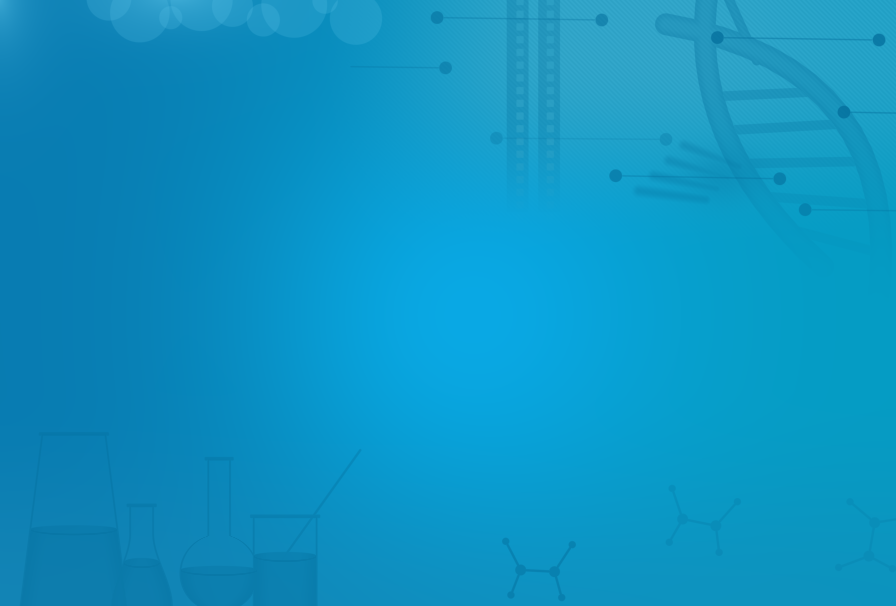
Write a WebGL 2 fragment shader that draws this background.

```glsl
#version 300 es
precision highp float;
uniform vec2 u_resolution;
out vec4 outColor;

#define ASPECT 1.48
#define LEFT_BLUE vec3(0.03, 0.485, 0.695)
#define RIGHT_TEAL vec3(0.02, 0.61, 0.765)
#define CENTER_CYAN vec3(0.035, 0.66, 0.895)
#define HAZE vec3(0.19, 0.645, 0.785)
#define FLOOR_BLUE vec3(0.09, 0.53, 0.715)
#define INK vec3(0.01, 0.43, 0.61)
#define GLOW vec3(0.38, 0.78, 0.92)
#define HATCH_FREQ 800.0

float pixel;

// Coverage of a shape from its signed distance
float fill(float d) { return 1.0 - smoothstep(-pixel, pixel, d); }

float segment(vec2 p, vec2 a, vec2 b) {
  vec2 ab = b - a;
  return length(p - a - ab * clamp(dot(p - a, ab) / dot(ab, ab), 0.0, 1.0));
}

float box(vec2 p, vec2 halfSize) {
  vec2 q = abs(p) - halfSize;
  return length(max(q, 0.0)) + min(max(q.x, q.y), 0.0);
}

vec2 bezier(vec2 a, vec2 b, vec2 c, float t) { return mix(mix(a, b, t), mix(b, c, t), t); }
vec2 strandA(float t) { return bezier(vec2(1.17, 1.02), vec2(1.13, 0.77), vec2(1.36, 0.56), t); }
vec2 strandB(float t) { return bezier(vec2(1.1, 0.96), vec2(1.5, 0.89), vec2(1.45, 0.5), t); }

// Twisted ladder: two curved rails and their rungs
float helix(vec2 p) {
  float rails = segment(p, vec2(1.2, 1.01), vec2(1.25, 0.9)) + 0.01, rungs = 1.0;
  for (int i = 0; i < 16; i++) {
    float t = float(i) / 16.0, next = t + 1.0 / 16.0;
    rails = min(rails, segment(p, strandA(t), strandA(next)));
    rails = min(rails, segment(p, strandB(t), strandB(next)));
  }
  for (int i = 0; i < 5; i++) {
    float t = 0.37 + 0.12 * float(i);
    rungs = min(rungs, segment(p, strandA(t), strandB(t + 0.04)));
  }
  float body = max(fill(rails - 0.018), 0.75 * fill(rungs - 0.008));
  return body * (0.65 + 0.35 * smoothstep(0.004, 0.018, rails));
}

// Thin line with a round node at a and an optional one at b
float link(vec2 p, vec2 a, vec2 b, float endNode) {
  float nodes = max(fill(length(p - a) - 0.0105), endNode * fill(length(p - b) - 0.0105));
  return max(nodes, 0.6 * fill(segment(p, a, b) - 0.0012));
}

// Glass vessel with a half-width profile, a rim and liquid
float vessel(vec2 p, float cx, float top, float w, float level) {
  float x = p.x - cx, side = abs(x) - w;
  float inside = fill(max(side, p.y - top));
  float wall = fill(abs(side) - 0.0015) * fill(p.y - top);
  float rim = fill(box(vec2(x, p.y - top), vec2(w + 0.004, 0.001)) - 0.002);
  float bulge = 0.009 * sqrt(max(1.0 - x * x / (w * w), 0.0));
  float liquid = inside * fill(p.y - level - 0.7 * bulge);
  float line = inside * fill(abs(p.y - level + bulge) - 0.002);
  liquid *= 0.45 + 0.25 * smoothstep(-0.03, 0.0, side);
  return max(max(0.6 * wall, 0.55 * rim), max(liquid, 0.85 * line)) + 0.06 * inside;
}

// Central bond with mirrored arms and atoms
float molecule(vec2 p, vec2 center, float angle) {
  float c = cos(angle), s = sin(angle);
  vec2 q = mat2(c, -s, s, c) * (p - center);
  q.x = abs(q.x);
  vec2 joint = vec2(0.028, 0), up = vec2(0.055, 0.046), down = vec2(0.042, -0.042);
  float bonds = min(segment(q, vec2(0), joint), min(segment(q, joint, up), segment(q, joint, down)));
  float atoms = min(length(q - joint) - 0.009, min(length(q - up), length(q - down)) - 0.006);
  return max(fill(bonds - 0.002), fill(atoms));
}

void main() {
  vec2 p = gl_FragCoord.xy / u_resolution * vec2(ASPECT, 1);
  pixel = 0.8 / u_resolution.y;

  // Broad colour fields
  vec3 color = mix(LEFT_BLUE, RIGHT_TEAL, smoothstep(0.0, 1.25, p.x));
  color = mix(color, FLOOR_BLUE, (0.7 - 0.2 * p.x) * (1.0 - smoothstep(0.0, 0.36, p.y)));
  vec2 offset = p - vec2(0.78, 0.48);
  color = mix(color, CENTER_CYAN, exp(-dot(offset, offset) / 0.115));
  float haze = smoothstep(0.58, 0.92, p.y) * smoothstep(0.5, 0.95, p.x);
  color = mix(color, HAZE, haze * (1.0 - 0.3 * smoothstep(1.1, 1.48, p.x)));
  color += 0.012 * haze * sin((p.x + p.y) * HATCH_FREQ);

  // Corner light and overlapping bokeh discs
  color = mix(color, GLOW, 0.55 * exp(-length((p - vec2(0, 1)) * vec2(1.8, 1)) / 0.07));
  color = mix(color, GLOW, 0.6 * exp(-length((p - vec2(0.29, 1.01)) * vec2(0.6, 1.3)) / 0.05));
  for (float k = 0.0; k < 9.0; k++) {
    vec2 center = vec2(0.18 + 0.051 * k, 0.985 + 0.018 * cos(k * 1.9));
    color = mix(color, GLOW, 0.2 * fill(length(p - center) - 0.037 - 0.018 * sin(k * 2.4)));
  }

  // Perforated vertical strips
  float fade = smoothstep(0.62, 0.82, p.y);
  float strips = fill(box(vec2(abs(p.x - 0.881) - 0.026, p.y - 0.85), vec2(0.018, 0.2)));
  vec2 cell = vec2(abs(p.x - 0.884) - 0.025, (fract(p.y / 0.021) - 0.5) * 0.021);
  color = mix(color, INK, 0.27 * fade * strips);
  color = mix(color, HAZE, 0.6 * fade * fill(box(cell, vec2(0.004)) - 0.002));

  // Helix, soft hand shadow and linked nodes
  color = mix(color, INK, 0.36 * helix(p) * smoothstep(0.48, 0.85, p.y));
  vec2 palm = (p - vec2(1.19, 0.71)) * vec2(1, 1.5);
  float hand = 0.6 * exp(-dot(palm, palm) / 0.004);
  for (float k = 0.0; k < 4.0; k++) {
    float finger = segment(p, vec2(1.13, 0.76) - 0.025 * k, vec2(1.22, 0.725) - 0.018 * k);
    hand = max(hand, 0.7 - 0.7 * smoothstep(0.0, 0.014, finger));
  }
  color = mix(color, INK, 0.45 * hand);
  float links = link(p, vec2(1.185, 0.938), vec2(1.452, 0.934), 1.0);
  links = max(links, link(p, vec2(1.394, 0.815), vec2(1.5, 0.813), 0.0));
  links = max(links, 0.75 * link(p, vec2(0.722, 0.971), vec2(0.994, 0.967), 1.0));
  links = max(links, 0.65 * link(p, vec2(0.736, 0.888), vec2(0.58, 0.89), 0.0));
  links = max(links, 0.4 * link(p, vec2(0.82, 0.772), vec2(1.1, 0.77), 1.0));
  links = max(links, 0.8 * link(p, vec2(1.017, 0.71), vec2(1.288, 0.705), 1.0));
  links = max(links, 0.7 * link(p, vec2(1.33, 0.654), vec2(1.5, 0.652), 0.0));
  color = mix(color, INK, 0.75 * links);

  // Glassware and stirring rod
  float bulb = sqrt(max(0.0041 - (p.y - 0.054) * (p.y - 0.054), 0.0));
  float glass = vessel(p, 0.122, 0.284, mix(0.088, 0.052, p.y / 0.284), 0.127);
  glass = max(glass, vessel(p, 0.234, 0.166, mix(0.05, 0.019, smoothstep(0.0, 0.12, p.y)), 0.073));
  glass = max(glass, vessel(p, 0.362, 0.243, max(0.018, bulb), 0.06));
  glass = max(glass, vessel(p, 0.471, 0.148, 0.052, 0.083));
  glass = max(glass, 0.55 * fill(segment(p, vec2(0.465, 0.075), vec2(0.595, 0.257)) - 0.002));
  color = mix(color, INK, 0.62 * glass);

  // Molecules
  float atoms = molecule(p, vec2(0.888, 0.058), -0.05);
  atoms = max(atoms, 0.5 * molecule(p, vec2(1.155, 0.138), -0.2));
  atoms = max(atoms, 0.4 * molecule(p, vec2(1.44, 0.11), 1.4));
  color = mix(color, INK, 0.48 * atoms);

  outColor = vec4(color, 1);
}
```
